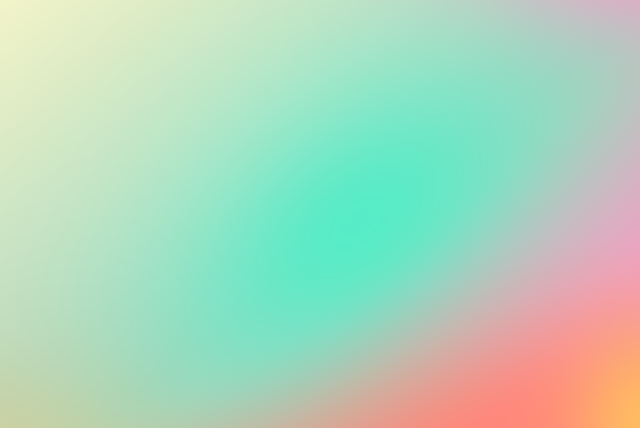
This background is drawn by a Shadertoy shader. Its source:

```glsl
#define CREAM  vec3(0.95, 0.955, 0.785)
#define SAGE   vec3(0.66, 0.82, 0.74)
#define TAN    vec3(0.85, 0.80, 0.58)
#define MINT   vec3(0.55, 0.98, 0.86)
#define TEAL   vec3(0.34, 0.925, 0.78)
#define PINK   vec3(0.94, 0.63, 0.77)
#define CORAL  vec3(1.00, 0.53, 0.48)
#define ORANGE vec3(1.00, 0.74, 0.38)
#define CENTRE vec2(0.84, 0.48)
#define TILT   0.657
#define ASPECT 1.5

// Soft elliptical spot, 1 at its centre
float glow(vec2 p, vec2 centre, vec2 size) {
    vec2 d = (p - centre) / size;
    return exp(-dot(d, d));
}

void mainImage(out vec4 fragColor, in vec2 fragCoord) {
    vec2 p = fragCoord / iResolution.xy * vec2(ASPECT, 1.0);

    // Tilted axes: x runs along the teal band, y across it to the lower right
    vec2 along = vec2(cos(TILT), sin(TILT));
    vec2 across = vec2(along.y, -along.x);
    vec2 band = vec2(dot(p - CENTRE, along), dot(p - CENTRE, across));

    // Pale upper left falling to sage, with tinted corners
    vec3 color = mix(SAGE, CREAM, clamp(-band.y / 0.92, 0.0, 1.0));
    color = mix(color, TAN, glow(p, vec2(0.0, -0.1), vec2(0.45, 0.26)) * 0.8);
    color = mix(color, PINK, glow(p, vec2(ASPECT, 1.1), vec2(0.42, 0.2)));

    // Mint halo and teal core
    color = mix(color, MINT, 0.35 * glow(band, vec2(0.0, -0.2), vec2(0.6, 0.35)));
    color = mix(color, TEAL, glow(band, vec2(0.0), vec2(0.45, 0.25)));

    // Warm lower right, curving around the band
    float warmth = smoothstep(0.1, 0.58, band.y + 0.2 * band.x * band.x);
    vec3 warm = mix(CORAL, PINK, smoothstep(0.0, 0.48, p.y));
    color = mix(color, warm, warmth);
    color = mix(color, ORANGE, glow(p, vec2(ASPECT + 0.02, 0.0), vec2(0.17, 0.22)));

    fragColor = vec4(color, 1.0);
}
```
